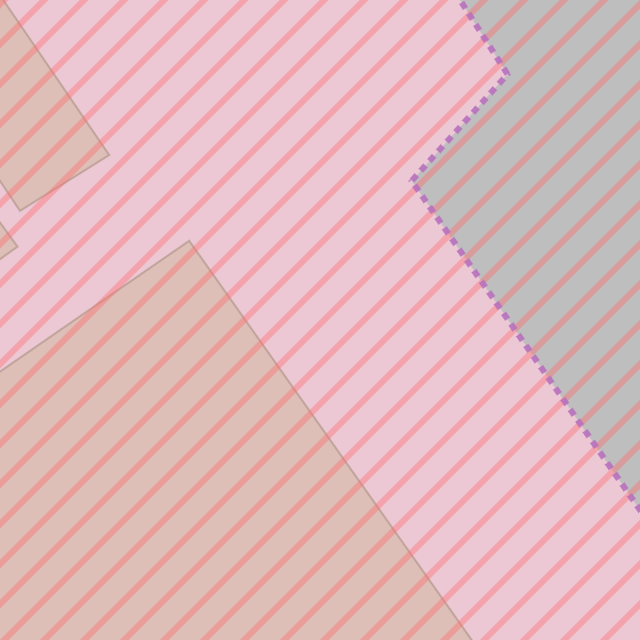
A WebGL 1 fragment shader for this background:

```glsl
precision highp float;

uniform vec2 u_resolution;

// Signed distance to the line a-b, negative on its left
float edge(vec2 p, vec2 a, vec2 b) {
  vec2 dir = normalize(b - a);
  return dot(p - a, vec2(dir.y, -dir.x));
}

// Coverage of the region where d is below zero
float fill(float d) {
  float soft = 0.75 / u_resolution.y;
  return 1.0 - smoothstep(-soft, soft, d);
}

// Dashed segment; start is the path length before point a
float dashes(vec2 p, vec2 a, vec2 b, float start) {
  float along = dot(p - a, normalize(b - a));
  float period = 0.0203;
  float gap = abs(fract((along + start) / period) - 0.5) * period;
  float ends = max(-along, along - distance(a, b)) - 0.003;
  float box = max(abs(edge(p, a, b)) - 0.0047, gap - 0.0055);
  return fill(max(box, ends));
}

void main() {
  vec2 p = gl_FragCoord.xy / u_resolution.y;
  vec3 color = vec3(0.925, 0.785, 0.835);

  // Grey area beyond a bent boundary
  vec2 top = vec2(0.7188, 1.0);
  vec2 notch = vec2(0.793, 0.884);
  vec2 tip = vec2(0.6432, 0.7174);
  vec2 low = vec2(1.0, 0.2031);
  float wedge = max(edge(p, notch, tip), edge(p, tip, low));
  float grey = min(edge(p, top, notch), wedge);
  color = mix(color, vec3(0.745), fill(grey));

  // Beige blocks
  vec2 peak = vec2(0.2956, 0.6237);
  float large = max(edge(p, vec2(0.737, 0.0), peak),
                    edge(p, peak, vec2(0.0, 0.4193)));
  vec2 right = vec2(0.1706, 0.7578);
  vec2 bottom = vec2(0.0313, 0.6706);
  float upper = max(edge(p, bottom, right), edge(p, right, vec2(0.005, 1.0)));
  upper = max(upper, edge(p, vec2(0.0, 0.7174), bottom));
  vec2 point = vec2(0.0273, 0.6146);
  float small = max(edge(p, vec2(0.0, 0.5951), point),
                    edge(p, point, vec2(0.0, 0.6523)));
  float blocks = min(large, min(upper, small));
  color = mix(color, vec3(0.867, 0.749, 0.722), fill(blocks));

  // Thin block outlines
  float outline = fill(abs(blocks) - 0.0016);
  color = mix(color, vec3(0.71, 0.6, 0.55), 0.75 * outline);

  // Translucent diagonal stripes
  float phase = fract((p.x - p.y) * 16.0 + 0.396) - 0.5;
  float stripe = fill(abs(phase) / (16.0 * sqrt(2.0)) - 0.0049);
  color = mix(color, vec3(1.0, 0.43, 0.44), 0.42 * stripe);

  // Dashed boundary
  float first = distance(top, notch);
  float border = dashes(p, top, notch, 0.0);
  border = max(border, dashes(p, notch, tip, first));
  border = max(border, dashes(p, tip, low, first + distance(notch, tip)));
  color = mix(color, vec3(0.72, 0.44, 0.74), 0.9 * border);

  gl_FragColor = vec4(color, 1.0);
}
```
